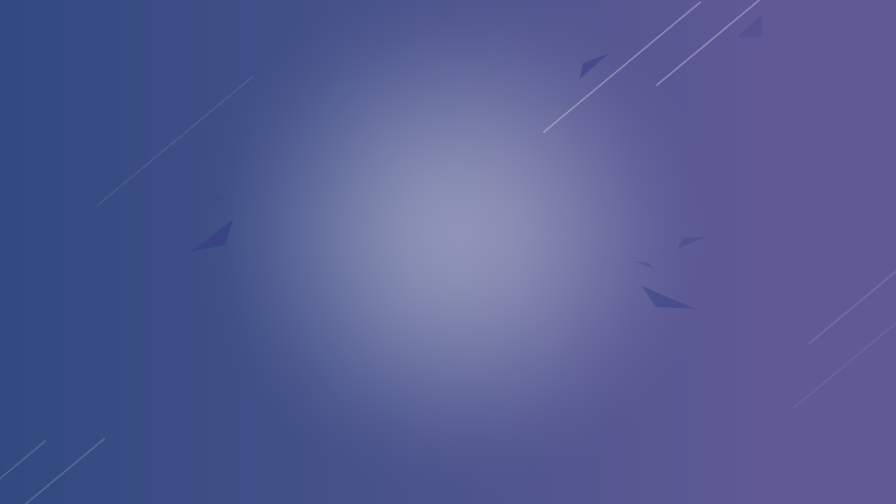
Give the GLSL for this background, as a WebGL 2 fragment shader.

```glsl
#version 300 es
precision highp float;
// Blue to violet backdrop with a soft central glow, slanted light streaks and dark shards.

uniform vec2 u_resolution;
out vec4 fragColor;

// Lengths are in canvas heights.
const vec3 LEFT_BLUE = vec3(0.19, 0.29, 0.50);
const vec3 RIGHT_VIOLET = vec3(0.373, 0.353, 0.588);
const vec3 SHARD_COLOR = vec3(0.22, 0.25, 0.52);
const vec3 LIGHT = vec3(1.0);
const float GRADIENT_END = 0.85;
const vec2 GLOW_CENTER = vec2(0.903, 0.537);
const float GLOW_RADIUS = 0.53;
const float GLOW_STRENGTH = 0.37;
const vec2 STREAK_SLOPE = vec2(1.0, 0.83);
const float STREAK_HALF_WIDTH = 0.0016;

// Streaks: start x, start y, length, opacity.
const int STREAK_COUNT = 7;
const vec4 STREAKS[STREAK_COUNT] = vec4[](
    vec4(1.079, 0.738, 0.403, 0.30), vec4(1.303, 0.831, 0.275, 0.30),
    vec4(0.194, 0.593, 0.399, 0.08), vec4(-0.01, 0.042, 0.130, 0.15),
    vec4(0.051, 0.000, 0.202, 0.17), vec4(1.606, 0.319, 0.240, 0.11),
    vec4(1.574, 0.190, 0.280, 0.06));

// Shards: first two corners, then third corner with opacity.
const int SHARD_COUNT = 8;
const vec4 SHARD_BASE[SHARD_COUNT] = vec4[](
    vec4(1.150, 0.843, 1.157, 0.875), vec4(1.461, 0.926, 1.512, 0.972),
    vec4(0.377, 0.500, 0.463, 0.565), vec4(1.273, 0.433, 1.301, 0.391),
    vec4(1.343, 0.505, 1.356, 0.528), vec4(1.259, 0.481, 1.285, 0.479),
    vec4(0.421, 0.611, 0.435, 0.611), vec4(0.370, 0.588, 0.417, 0.590));
const vec3 SHARD_TIP[SHARD_COUNT] = vec3[](
    vec3(1.208, 0.894, 0.60), vec3(1.512, 0.926, 0.25),
    vec3(0.447, 0.514, 0.75), vec3(1.380, 0.387, 0.50),
    vec3(1.400, 0.530, 0.35), vec3(1.296, 0.468, 0.35),
    vec3(0.442, 0.602, 0.45), vec3(0.394, 0.583, 0.25));

float cross2(vec2 a, vec2 b) {
    return a.x * b.y - a.y * b.x;
}

// Signed distance to the line through a and b, positive on its right side.
float edgeDistance(vec2 p, vec2 a, vec2 b) {
    return -cross2(normalize(b - a), p - a);
}

float triangleDistance(vec2 p, vec2 a, vec2 b, vec2 c) {
    float winding = sign(cross2(b - a, c - a));
    return max(max(winding * edgeDistance(p, a, b), winding * edgeDistance(p, b, c)),
               winding * edgeDistance(p, c, a));
}

float streakDistance(vec2 p, vec2 start, float len) {
    vec2 direction = normalize(STREAK_SLOPE);
    vec2 offset = p - start;
    return length(offset - direction * clamp(dot(offset, direction), 0.0, len));
}

// Antialiased coverage of a shape from its signed distance.
float coverage(float dist, float pixel) {
    return 1.0 - smoothstep(-0.7 * pixel, 0.7 * pixel, dist);
}

void main() {
    vec2 p = gl_FragCoord.xy / u_resolution.y;
    float across = gl_FragCoord.x / u_resolution.x;
    float pixel = 1.0 / u_resolution.y;

    // Horizontal gradient and glow
    vec3 color = mix(LEFT_BLUE, RIGHT_VIOLET, min(across / GRADIENT_END, 1.0));
    float glow = 1.0 - smoothstep(0.0, GLOW_RADIUS, distance(p, GLOW_CENTER));
    color = mix(color, LIGHT, GLOW_STRENGTH * glow);

    // Dark shards
    for (int i = 0; i < SHARD_COUNT; i++) {
        vec4 base = SHARD_BASE[i];
        vec3 tip = SHARD_TIP[i];
        float dist = triangleDistance(p, base.xy, base.zw, tip.xy);
        color = mix(color, SHARD_COLOR, tip.z * coverage(dist, pixel));
    }

    // Light streaks
    for (int i = 0; i < STREAK_COUNT; i++) {
        vec4 streak = STREAKS[i];
        float dist = streakDistance(p, streak.xy, streak.z) - STREAK_HALF_WIDTH;
        color = mix(color, LIGHT, streak.w * coverage(dist, pixel));
    }

    fragColor = vec4(color, 1.0);
}
```
